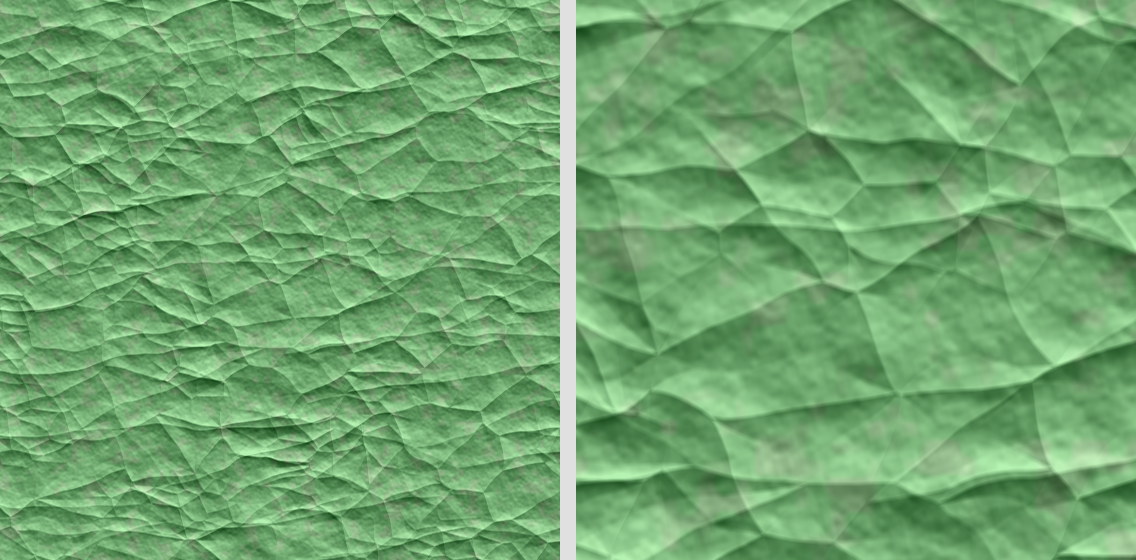
Left: the whole. Right: its middle third, enlarged.
Reproduce this texture procedurally as a Shadertoy shader.

```glsl
const vec3 SHADOW_GREEN = vec3(0.19, 0.40, 0.20);
const vec3 LIGHT_GREEN = vec3(0.64, 0.88, 0.63);
const vec3 DUSTY_TINT = vec3(0.06, -0.015, 0.035);
const vec2 LIGHT_DIR = vec2(0.26, 0.966);

vec2 hash2(vec2 p) {
    vec3 q = fract(p.xyx * vec3(0.1031, 0.1030, 0.0973));
    q += dot(q, q.yzx + 33.33);
    return fract((q.xx + q.yz) * q.zy);
}

float noise(vec2 p) {
    vec2 cell = floor(p);
    vec2 f = fract(p);
    f = f * f * f * (f * (f * 6.0 - 15.0) + 10.0);
    float low = mix(hash2(cell).x, hash2(cell + vec2(1, 0)).x, f.x);
    float high = mix(hash2(cell + vec2(0, 1)).x, hash2(cell + vec2(1, 1)).x, f.x);
    return mix(low, high, f.y);
}

vec2 noise2(vec2 p) {
    return vec2(noise(p), noise(p + 47.3)) - 0.5;
}

mat2 rotation(float angle) {
    float c = cos(angle), s = sin(angle);
    return mat2(c, -s, s, c);
}

// Distance to the nearest Voronoi border, in cell units
float borderDistance(vec2 p, float jitter) {
    vec2 cell = floor(p);
    vec2 f = p - cell;
    vec2 nearest = vec2(0);
    float best = 1e3;
    for (int y = -1; y <= 1; y++)
    for (int x = -1; x <= 1; x++) {
        vec2 g = vec2(x, y);
        vec2 r = g + 0.5 + jitter * (hash2(cell + g) - 0.5) - f;
        if (dot(r, r) < best) {
            best = dot(r, r);
            nearest = r;
        }
    }
    float border = 1e3;
    for (int y = -2; y <= 2; y++)
    for (int x = -2; x <= 2; x++) {
        vec2 g = vec2(x, y);
        vec2 r = g + 0.5 + jitter * (hash2(cell + g) - 0.5) - f;
        vec2 span = r - nearest;
        if (dot(span, span) > 1e-4)
            border = min(border, dot(0.5 * (r + nearest), normalize(span)));
    }
    return border;
}

// Rounded cushions separated by creases; slope at a crease is about 1
float cushions(vec2 p, vec2 size, float angle, float width) {
    float d = borderDistance(rotation(angle) * p / size, 0.88) * size.y;
    return width * (1.0 - exp(-d / width));
}

// Fine bumps whose slopes stay similar across the octaves
float grain(vec2 p) {
    float sum = 0.0;
    float freq = 24.0;
    for (int i = 0; i < 4; i++) {
        sum += 0.21 * noise(p * freq) / freq;
        p = rotation(0.6) * p + 3.7;
        freq *= 2.0;
    }
    return sum;
}

float leatherHeight(vec2 p) {
    vec2 q = p + 0.030 * noise2(p * 7.0) + 0.008 * noise2(p * 27.0);
    float foldDepth = mix(0.35, 0.95, noise(p * 5.0 + 11.0));
    float cellDepth = mix(0.45, 1.10, noise(p * 8.0 + 23.0));
    float wrinkleDepth = 0.75 * smoothstep(0.3, 0.75, noise(p * 9.0 + 71.0));
    float folds = cushions(q + 5.3, vec2(0.30, 0.105), 0.14, 0.012);
    float cells = cushions(q + 2.1, vec2(0.105, 0.076), 0.20, 0.015);
    float wrinkles = cushions(q + 8.6, vec2(0.060, 0.043), -0.25, 0.009);
    return foldDepth * folds + cellDepth * cells + wrinkleDepth * wrinkles + grain(p);
}

void mainImage(out vec4 fragColor, in vec2 fragCoord) {
    vec2 p = fragCoord / iResolution.y;

    // Slope along the light direction
    vec2 stepAlong = 0.0016 * LIGHT_DIR;
    float rise = leatherHeight(p + stepAlong) - leatherHeight(p - stepAlong);
    float slope = rise / (2.0 * length(stepAlong));

    // Soft contrast, broad mottling and fine speckle
    float shade = slope / sqrt(1.0 + 0.18 * slope * slope);
    float mottle = noise(p * 13.0 + 31.0) - 0.5;
    float speckle = noise(p * 230.0) - 0.5;
    float tone = 0.51 + 0.54 * shade + 0.08 * mottle + 0.07 * speckle;

    // Green ramp with faint dusty patches
    vec3 color = mix(SHADOW_GREEN, LIGHT_GREEN, clamp(tone, -0.25, 1.15));
    float dust = noise(p * 38.0 + 5.0) * noise(p * 90.0 + 9.0);
    color += DUSTY_TINT * smoothstep(0.25, 0.6, dust);
    fragColor = vec4(clamp(color, 0.0, 1.0), 1.0);
}
```
